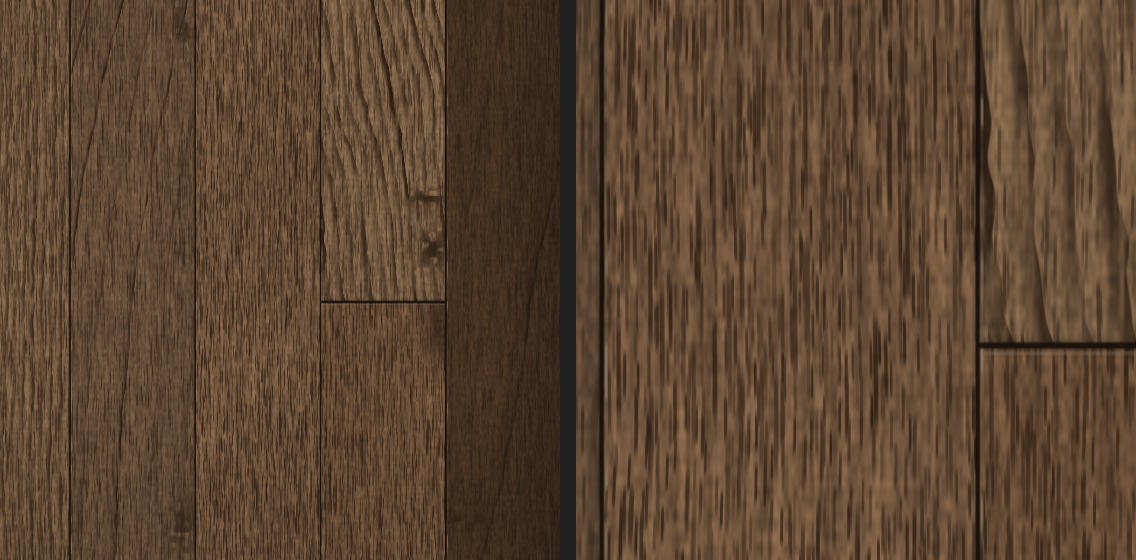
Left: the whole. Right: its middle third, enlarged.
Write a three.js fragment shader that draws this texture.

```glsl
// Dark oak strip floor: five vertical boards with pores, growth rings and one butt joint.
varying vec2 vUv;

const float BOARD_WIDTH = 0.2237;
const float FIRST_SEAM = 0.1250;
const float JOINT_Y = 0.461;
const float JOINT_BOARD = 3.0;
const float SEAM_HALF = 0.0012;
const float BEVEL = 0.0055;
const float FIBRE_CONTRAST = 0.52;
const vec3 GRAIN_DARK = vec3(0.155, 0.105, 0.068);
const vec3 SEAM_DARK = vec3(0.085, 0.055, 0.038);
const vec3 EDGE_LIGHT = vec3(0.60, 0.52, 0.43);

struct Board {
  vec3 tone;
  float pores;     // share of cells holding a pore
  float rings;     // rings per canvas width
  float ringDark;
  float ringWidth; // share of the spacing that is dark
  float warp;
  vec3 path;       // main ring: x = path.x + path.y * y + path.z * y * y
};

float hash(vec2 p) {
  vec3 q = fract(p.xyx * vec3(0.1031, 0.1030, 0.0973));
  q += dot(q, q.yzx + 33.33);
  return fract((q.x + q.y) * q.z);
}

float noise(vec2 p) {
  vec2 i = floor(p), f = fract(p);
  f = f * f * (3.0 - 2.0 * f);
  return mix(mix(hash(i), hash(i + vec2(1.0, 0.0)), f.x),
             mix(hash(i + vec2(0.0, 1.0)), hash(i + 1.0), f.x), f.y);
}

Board pickBoard(float id, float lower) {
  if (id < 0.5) return Board(vec3(0.465, 0.360, 0.258), 0.42, 60.0, 0.72, 0.60, 0.012, vec3(0.06, 0.010, 0.0));
  if (id < 1.5) return Board(vec3(0.400, 0.306, 0.224), 0.30, 17.0, 0.80, 0.12, 0.010, vec3(0.205, 0.02, 0.11));
  if (id < 2.5) return Board(vec3(0.462, 0.348, 0.250), 0.62, 52.0, 0.24, 0.60, 0.008, vec3(0.45, 0.0, 0.01));
  if (id > 3.5) return Board(vec3(0.272, 0.194, 0.128), 0.22, 6.85, 0.75, 0.06, 0.012, vec3(0.868, 0.185, 0.0));
  if (lower > 0.5) return Board(vec3(0.438, 0.324, 0.228), 0.55, 46.0, 0.28, 0.60, 0.012, vec3(0.66, -0.02, 0.0));
  return Board(vec3(0.485, 0.378, 0.272), 0.30, 45.0, 0.98, 0.62, 0.028, vec3(0.80, -0.08, -0.05));
}

// Thin dark dashes in staggered columns
float poreMask(vec2 p, float density) {
  float mask = 0.0;
  for (int i = 0; i < 4; i++) {
    float k = float(i);
    vec2 q = p * vec2(104.0 + 23.0 * k, 11.0 + 7.0 * k) + 37.0 * k;
    q.y += 9.0 * hash(vec2(floor(q.x), k));
    vec2 cell = floor(q), f = fract(q) - 0.5;
    float r = hash(cell + 5.0), offset = 0.5 * (hash(cell + 11.0) - 0.5);
    float dash = (1.0 - smoothstep(0.07, 0.22, abs(f.x - offset)))
               * (1.0 - smoothstep(0.20, 0.48, abs(f.y)));
    mask = max(mask, dash * step(r, density) * (0.4 + 0.6 * hash(cell + 23.0)));
  }
  return mask;
}

// Growth rings: soft darkening, then a dark band with one crisp edge
float ringMask(vec2 p, Board b, vec2 seed) {
  float bend = b.warp * (noise(p * vec2(13.0, 6.0) + seed) - 0.5)
             + 0.005 * (noise(p * vec2(50.0, 42.0) + seed) - 0.5);
  float g = (p.x - b.path.x - p.y * (b.path.y + b.path.z * p.y) + bend) * b.rings;
  float id = floor(g), f = fract(g), w = b.ringWidth;
  float strength = abs(id + 1.0) < 0.5 ? 1.0 : mix(0.45, 1.0, hash(vec2(id + 70.0, seed.x)));
  float line = 0.75 * smoothstep(1.0 - w, 1.0 - 0.3 * w, f) + 0.25 * f * f * f;
  line *= 1.0 - smoothstep(1.0 - 0.0015 * b.rings, 1.0, f);
  float broken = smoothstep(0.2, 0.65, noise(p * vec2(240.0, 24.0) + seed));
  return line * strength * (0.42 + 0.68 * broken);
}

// Ragged dark figure in the wood
float smudge(vec2 p, vec2 centre, vec2 radius) {
  vec2 d = (p - centre) / radius;
  return exp(-dot(d, d)) * smoothstep(0.2, 0.6, noise(p * vec2(75.0, 110.0)));
}

void main() {
  vec2 p = vUv;
  float across = (p.x - FIRST_SEAM) / BOARD_WIDTH;
  float id = floor(across) + 1.0;
  float jointed = 1.0 - step(0.5, abs(id - JOINT_BOARD));
  float lower = jointed * step(p.y, JOINT_Y);
  Board b = pickBoard(id, lower);
  vec2 seed = vec2(17.0 * id + 7.0 * lower, 31.0 * id + 13.0 * lower);

  // Fibres and soft tonal drift
  float fibre = 0.5 * noise(p * vec2(290.0, 24.0) + seed) + 0.5 * noise(p * vec2(480.0, 150.0) + seed);
  float drift = noise(p * vec2(9.0, 3.0) + seed) - 0.5;
  float ripple = noise(p * vec2(60.0, 230.0) + seed) - 0.5;
  vec3 color = b.tone * (1.0 + FIBRE_CONTRAST * (fibre - 0.5) + 0.09 * drift + 0.09 * ripple);

  // Pores, rings and dark figures
  vec2 wavy = p + vec2(0.003 * noise(p * vec2(6.0, 12.0) + seed), 0.0) + seed * 0.37;
  float dark = min(0.42 + 0.6 * b.pores, 0.78) * poreMask(wavy, b.pores);
  dark = max(dark, b.ringDark * ringMask(p, b, seed));
  float figure = smudge(p, vec2(0.762, 0.648), vec2(0.040, 0.018)) + smudge(p, vec2(0.772, 0.555), vec2(0.032, 0.045));
  figure = jointed * (1.0 - lower) * figure + (1.0 - step(0.5, abs(id - 1.0)))
         * 0.7 * (smudge(p, vec2(0.325, 0.95), vec2(0.024, 0.06)) + smudge(p, vec2(0.325, 0.06), vec2(0.03, 0.06)));
  figure += step(3.5, id) * 0.7 * smudge(p, vec2(0.83, 0.07), vec2(0.04, 0.018));
  vec2 stain = (p - vec2(0.785, 0.42)) / vec2(0.035, 0.075);
  dark = max(dark, max(0.85 * min(figure, 1.0), 0.62 * lower * exp(-dot(stain, stain))));
  color = mix(color, GRAIN_DARK * (0.75 + 0.5 * fibre), clamp(dark, 0.0, 0.9));
  color *= 1.0 - 0.18 * smoothstep(0.86, 1.02, p.x) - 0.05 * smoothstep(0.4, 0.0, p.y);

  // Seams, bevels and worn light edges
  float side = (across - floor(across + 0.5)) * BOARD_WIDTH;
  float joint = mix(1.0, p.y - JOINT_Y, jointed);
  float gap = min(abs(side), abs(joint) * 0.65);
  color *= 1.0 - 0.25 * (1.0 - smoothstep(0.0, BEVEL, gap));
  float worn = smoothstep(0.45, 0.85, noise(vec2(floor(across + 0.5) * 9.0, p.y * 55.0)));
  float rim = 1.0 - smoothstep(0.0003, 0.0014, abs(side - 0.0026));
  rim = max(rim, 0.4 * (1.0 - smoothstep(0.0004, 0.002, abs(joint + 0.0046))));
  color = mix(color, EDGE_LIGHT, rim * (0.14 + 0.5 * worn));
  color = mix(color, SEAM_DARK, 0.9 * (1.0 - smoothstep(SEAM_HALF * 0.4, SEAM_HALF * 1.6, gap)));
  gl_FragColor = vec4(color, 1.0);
}
```
